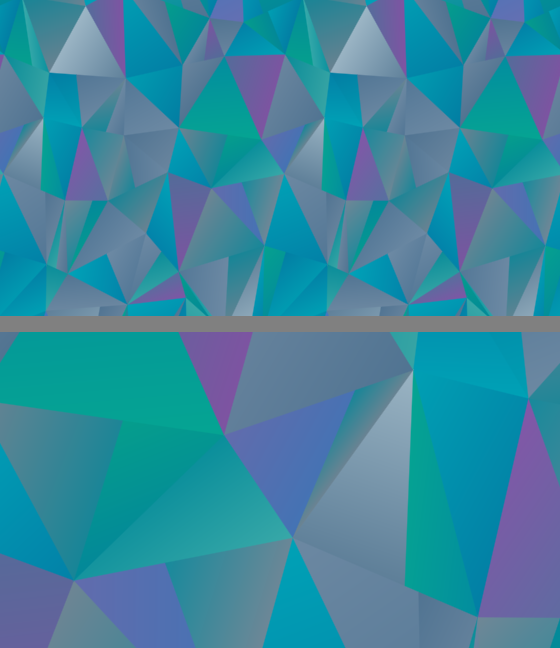
Top: the whole. Bottom: its middle third, enlarged.
This background is drawn by a WebGL 2 fragment shader. Its source:

```glsl
#version 300 es
precision highp float;
// Low-poly mosaic of teal, slate and violet triangles with soft linear shading.
// A staggered, jittered grid is cut into triangles, many halved again from the
// apex; each blends a colour pair by barycentric weights. Columns repeat.
uniform vec2 u_resolution;
out vec4 fragColor;

const float CELL_SIZE = 0.1778;    // grid step, in canvas heights
const float ROW_HEIGHT = 1.12;     // height of a row, in grid steps
const float COLUMNS = 5.0;         // columns before the mesh repeats
const float STAGGER = 0.5;         // shift of every other row
const float JITTER = 0.37;         // largest shift of a vertex
const float MIN_AREA = 0.15;       // thinnest triangle the short diagonal may make
const float SPLIT_CHANCE = 0.40;   // share of triangles that are halved
const float TONE_VARIATION = 0.05; // brightness spread between triangles
const float EDGE_PIXELS = 1.4;     // width of the smoothed edge
const vec3 PICK_STEP = vec3(0.4, 0.29, 0.3); // family steps by column, row, part
const float PICK_NOISE = 0.3;      // random part of the family choice
const uint SEED = 71u;

// Families: blue, green, turquoise, grey-teal, slate, pale, mint, periwinkle, purple
const int FAMILIES = 9;
const float SHARE[FAMILIES] = float[](0.20, 0.14, 0.12, 0.13, 0.22, 0.05, 0.02, 0.04, 0.08);
const vec3 SHADE_FROM[FAMILIES] = vec3[](
    vec3(0.01, 0.50, 0.65), vec3(0.01, 0.54, 0.61), vec3(0.04, 0.56, 0.61),
    vec3(0.43, 0.52, 0.58), vec3(0.32, 0.46, 0.58), vec3(0.61, 0.71, 0.77),
    vec3(0.47, 0.77, 0.69), vec3(0.27, 0.46, 0.72), vec3(0.50, 0.33, 0.64));
const vec3 SHADE_TO[FAMILIES] = vec3[](
    vec3(0.00, 0.63, 0.71), vec3(0.02, 0.63, 0.56), vec3(0.22, 0.66, 0.66),
    vec3(0.09, 0.53, 0.60), vec3(0.42, 0.53, 0.63), vec3(0.37, 0.50, 0.60),
    vec3(0.58, 0.72, 0.70), vec3(0.39, 0.43, 0.69), vec3(0.33, 0.43, 0.61));

// Integer hash: three values in 0..1 for a grid cell and a salt
vec3 hash3(vec2 cell, int salt) {
    cell.x = mod(cell.x, COLUMNS);
    uvec3 v = uvec3(ivec3(ivec2(cell), salt)) + SEED;
    v = v * 1664525u + 1013904u;
    v.x += v.y * v.z; v.y += v.z * v.x; v.z += v.x * v.y;
    v ^= v >> 16u;
    v.x += v.y * v.z; v.y += v.z * v.x; v.z += v.x * v.y;
    return vec3(v >> 8u) / 16777216.0;
}

float cross2(vec2 a, vec2 b) { return a.x * b.y - a.y * b.x; }

float doubleArea(vec2 a, vec2 b, vec2 c) { return cross2(b - a, c - a); }

vec2 meshVertex(vec2 cell) {
    vec2 shift = (hash3(cell, 0).xy * 2.0 - 1.0) * JITTER;
    shift.x += STAGGER * mod(cell.y, 2.0);
    return (cell + shift) * vec2(1.0, ROW_HEIGHT);
}

// Family choice that keeps the shares close to their targets
float familyPick(vec2 cell, float part, float noise) {
    vec3 place = vec3(mod(cell.x, COLUMNS), cell.y, part);
    return fract(dot(place, PICK_STEP) + noise * PICK_NOISE);
}

// Colour of a triangle; blend runs 0..1 along its gradient
vec3 familyColor(float pick, float blend, float tone) {
    int family = 0;
    for (; family < FAMILIES - 1; family++) {
        if (pick < SHARE[family]) break;
        pick -= SHARE[family];
    }
    vec3 color = mix(SHADE_FROM[family], SHADE_TO[family], blend);
    return color * (1.0 + (tone - 0.5) * TONE_VARIATION);
}

// Premultiplied colour and smooth coverage of one counter-clockwise triangle
vec4 shadeTriangle(vec2 p, vec2 a, vec2 b, vec2 c, float edge, vec3 rnd) {
    vec3 sides = vec3(doubleArea(b, c, p), doubleArea(c, a, p), doubleArea(a, b, p));
    vec3 dist = sides / max(vec3(length(c - b), length(a - c), length(b - a)), 1e-4);
    float nearest = min(dist.x, min(dist.y, dist.z));
    float coverage = clamp(0.5 + nearest / edge, 0.0, 1.0);
    if (coverage <= 0.0) return vec4(0.0);
    vec3 weights = sides / max(doubleArea(a, b, c), 1e-4);
    float blend = clamp(dot(weights, vec3(0.0, rnd.y, 1.0)), 0.0, 1.0);
    if (rnd.z > 0.5) blend = 1.0 - blend;
    return vec4(familyColor(rnd.x, blend, fract(rnd.z * 2.0)), 1.0) * coverage;
}

// Draws a triangle whole, or halved from its apex to the base bc
vec4 shadeFacet(vec2 p, vec2 apex, vec2 b, vec2 c, float edge, vec2 cell, int part) {
    vec3 rnd = hash3(cell, 10 + part);
    vec3 cut = hash3(cell, 20 + part);
    rnd.x = familyPick(cell, float(part), rnd.x);
    if (cut.x > SPLIT_CHANCE) return shadeTriangle(p, apex, b, c, edge, rnd);
    vec2 foot = mix(b, c, mix(0.3, 0.7, cut.y));
    vec3 other = vec3(fract(rnd.x + 0.1 + 0.35 * cut.z), rnd.zy);
    return shadeTriangle(p, apex, b, foot, edge, rnd)
         + shadeTriangle(p, apex, foot, c, edge, other);
}

// Splits a cell's quad along its better diagonal and shades both facets
vec4 shadeQuad(vec2 p, vec2 cell, float edge) {
    vec2 a = meshVertex(cell);
    vec2 b = meshVertex(cell + vec2(1, 0));
    vec2 c = meshVertex(cell + vec2(1, 1));
    vec2 d = meshVertex(cell + vec2(0, 1));
    float thinAC = min(doubleArea(a, b, c), doubleArea(a, c, d));
    float thinBD = min(doubleArea(a, b, d), doubleArea(b, c, d));
    bool free = min(thinAC, thinBD) > MIN_AREA;
    bool useAC = free ? distance(a, c) < distance(b, d) : thinAC > thinBD;
    if (useAC) return shadeFacet(p, c, a, b, edge, cell, 0) + shadeFacet(p, a, c, d, edge, cell, 1);
    return shadeFacet(p, d, a, b, edge, cell, 0) + shadeFacet(p, b, c, d, edge, cell, 1);
}

void main() {
    float unit = u_resolution.y * CELL_SIZE;
    vec2 p = gl_FragCoord.xy / unit;
    vec2 home = floor(p / vec2(1.0, ROW_HEIGHT));
    vec4 sum = vec4(0.0);
    // Jittered quads can reach one cell beyond their own
    for (int y = -1; y <= 1; y++)
        for (int x = -1; x <= 1; x++)
            sum += shadeQuad(p, home + vec2(x, y), EDGE_PIXELS / unit);
    fragColor = vec4(sum.rgb / max(sum.a, 1e-4), 1.0);
}
```
